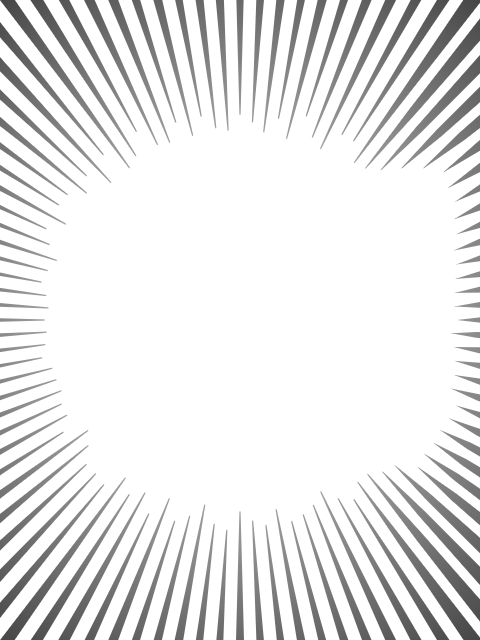
Write a Shadertoy shader that draws this background.

```glsl
// Radial focus lines: grey spokes burst outward from a blank white middle.
// Polar space is cut into equal sectors; each sector holds one tapered spoke
// whose inner tip follows a rounded outline, roughened by a per-spoke hash.

const float TAU = 6.2831853;
const float SPOKES = 100.0;

// Lengths are fractions of the canvas height.
const float ROUND_RADIUS = 0.314;    // inner outline, round part
const float ROUND_JITTER = 0.022;    // tip roughness on the round part
const float FLAT_EDGE = 0.334;       // straight right side of the outline
const float FLAT_JITTER = 0.006;     // tip roughness on the straight side
const float UPPER_REACH = 0.394;     // farthest tips, upper right
const float LOWER_REACH = 0.360;     // farthest tips, lower right
const float CORNER_START = 0.52;     // elevations where flat turns round
const float CORNER_END = 0.82;

const float TIP_WIDTH = 0.0018;
const float LONG_TAPER = 0.053;      // width gained per unit of length
const float SHORT_TAPER = 0.23;      // stubbier spokes on the right
const float WEDGE_TAPER = 0.060;     // upper bound on spoke width
const float WEDGE_START = 0.220;

const float INNER_RADIUS = 0.293;
const float OUTER_RADIUS = 0.625;
const vec3 PAPER = vec3(1.0);
const vec3 INNER_GREY = vec3(0.63, 0.63, 0.625);
const vec3 OUTER_GREY = vec3(0.27, 0.275, 0.27);

float hash(float n) {
    return fract(sin(n * 12.9898 + 4.137) * 4375.85);
}

// Distance from the centre at which a spoke begins.
float tipRadius(vec2 dir, float id) {
    float elevation = atan(abs(dir.y), dir.x);
    float roundness = smoothstep(CORNER_START, CORNER_END, elevation);
    float flatRadius = FLAT_EDGE / max(dir.x, 0.5);
    float radius = mix(flatRadius, ROUND_RADIUS, roundness);
    radius = min(radius, dir.y > 0.0 ? UPPER_REACH : LOWER_REACH);
    float jitter = mix(FLAT_JITTER, ROUND_JITTER, roundness);
    return radius + jitter * (2.0 * hash(id) - 1.0);
}

// Full width of a spoke at radius r.
float spokeWidth(vec2 dir, float r, float tip) {
    float stubby = smoothstep(0.5, 0.95, dir.x);
    float taper = mix(LONG_TAPER, SHORT_TAPER, stubby);
    float width = TIP_WIDTH * (1.0 - stubby) + taper * max(r - tip, 0.0);
    return min(width, WEDGE_TAPER * max(r - WEDGE_START, 0.0));
}

void mainImage(out vec4 fragColor, in vec2 fragCoord) {
    float pixel = 1.0 / iResolution.y;
    vec2 p = (fragCoord - 0.5 * iResolution.xy) * pixel;
    float r = length(p);

    // Nearest spoke, counted clockwise from straight up
    float sector = TAU / SPOKES;
    float angle = atan(p.x, p.y);
    float index = floor(angle / sector + 0.5);
    float axis = index * sector;
    vec2 dir = vec2(sin(axis), cos(axis));

    // Spoke coverage, smoothed across its sides and its tip
    float tip = tipRadius(dir, mod(index, SPOKES));
    float across = abs(p.x * dir.y - p.y * dir.x);
    float halfWidth = 0.5 * spokeWidth(dir, r, tip);
    float ink = clamp((halfWidth - across) / pixel + 0.5, 0.0, 1.0);
    ink *= smoothstep(-pixel, pixel, r - tip);

    // Spokes darken toward the corners
    float depth = clamp((r - INNER_RADIUS) / (OUTER_RADIUS - INNER_RADIUS), 0.0, 1.0);
    vec3 grey = mix(INNER_GREY, OUTER_GREY, depth);
    fragColor = vec4(mix(PAPER, grey, ink), 1.0);
}
```
